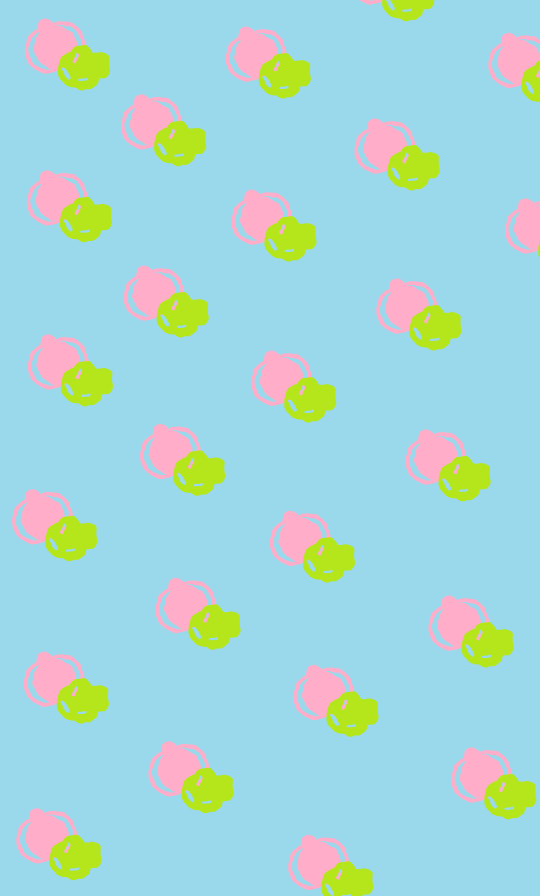
A Shadertoy shader for this pattern:

```glsl
// Scattered pairs of hand-painted pink and lime blobs on a pale blue ground.

const vec3 SKY  = vec3(0.60, 0.85, 0.92);
const vec3 PINK = vec3(1.00, 0.68, 0.79);
const vec3 LIME = vec3(0.71, 0.90, 0.11);

const float MOTIF_UNITS = 1152.0; // motif drawing units per canvas height
const float ROW_STEP = 0.18;      // vertical spacing, in canvas heights
const int COLUMNS = 5;
const int ROWS = 7;

// Random vector in [-1, 1]^2
vec2 hash2(vec2 p) {
    vec3 q = fract(p.xyx * vec3(0.1031, 0.1030, 0.0973));
    q += dot(q, q.yzx + 33.33);
    return 2.0 * fract((q.xx + q.yz) * q.zy) - 1.0;
}

float gradientNoise(vec2 p) {
    vec2 i = floor(p), f = p - i;
    vec2 u = f * f * (3.0 - 2.0 * f);
    vec2 e = vec2(1.0, 0.0);
    float low  = mix(dot(hash2(i), f), dot(hash2(i + e), f - e), u.x);
    float high = mix(dot(hash2(i + e.yx), f - e.yx), dot(hash2(i + 1.0), f - 1.0), u.x);
    return mix(low, high, u.y);
}

float disc(vec2 p, vec2 centre, float radius) {
    return length(p - centre) - radius;
}

float ring(vec2 p, vec2 centre, float radius, float halfWidth) {
    return abs(disc(p, centre, radius)) - halfWidth;
}

float capsule(vec2 p, vec2 a, vec2 b, float radius) {
    vec2 pa = p - a, ba = b - a;
    return length(pa - ba * clamp(dot(pa, ba) / dot(ba, ba), 0.0, 1.0)) - radius;
}

float roundBox(vec2 p, vec2 centre, vec2 halfSize, float radius) {
    vec2 q = abs(p - centre) - halfSize + radius;
    return length(max(q, 0.0)) + min(max(q.x, q.y), 0.0) - radius;
}

// Filled disc with loose outline loops that leave thin crescents
float pinkBlob(vec2 p) {
    float d = disc(p, vec2(1.0, 1.0), 28.0);
    d = min(d, disc(p, vec2(-12.0, -26.0), 10.0));
    d = min(d, ring(p, vec2(-9.0, 4.0), 27.5, 2.5));
    return min(d, ring(p, vec2(9.0, -3.0), 27.5, 2.5));
}

// Angular clump with a flat right side and three gaps in the paint
float limeBlob(vec2 p) {
    float d = disc(p, vec2(27.0, 29.0), 23.5);
    d = min(d, disc(p, vec2(38.0, 36.0), 20.0));
    d = min(d, disc(p, vec2(34.0, 14.0), 16.0));
    d = min(d, roundBox(p, vec2(52.0, 24.5), vec2(18.0, 16.5), 6.0));
    d = max(d, -capsule(p, vec2(11.0, 29.0), vec2(18.0, 40.0), 2.6));
    d = max(d, -capsule(p, vec2(31.0, 43.0), vec2(41.0, 41.0), 1.7));
    return max(d, -capsule(p, vec2(29.0, 11.0), vec2(25.0, 19.0), 2.5));
}

// Motif position in canvas heights, y down: staggered, drifting columns
vec2 motifCentre(float column, float row) {
    float y = 0.043 + ROW_STEP * row + 0.088 * mod(column, 2.0) + 0.008 * column;
    float x = 0.056 + 0.130 * column + 0.0012 * column * column * column;
    x += 0.0175 * column * sin(3.84 * (y - 0.482));
    return vec2(x, y) + 0.010 * hash2(vec2(column, row) + 17.0);
}

float coverage(float d, float pixel) {
    return clamp(0.5 - d / pixel, 0.0, 1.0);
}

void mainImage(out vec4 fragColor, in vec2 fragCoord) {
    vec2 uv = vec2(fragCoord.x, iResolution.y - fragCoord.y) / iResolution.y;
    float pixel = MOTIF_UNITS / iResolution.y;
    float pinkDist = 1e3, limeDist = 1e3;

    for (int c = 0; c < COLUMNS; c++) {
        for (int r = -1; r < ROWS - 1; r++) {
            vec2 p = (uv - motifCentre(float(c), float(r))) * MOTIF_UNITS;
            if (length(p - vec2(16.0, 10.0)) > 75.0) continue;

            // Uneven hand-drawn edges
            vec2 wobble = vec2(gradientNoise(p / 9.0), gradientNoise(p / 9.0 + 40.0));
            p += 2.4 * wobble;
            pinkDist = min(pinkDist, pinkBlob(p));
            limeDist = min(limeDist, limeBlob(p));
        }
    }

    vec3 colour = mix(SKY, PINK, coverage(pinkDist, pixel));
    colour = mix(colour, LIME, coverage(limeDist, pixel));
    fragColor = vec4(colour, 1.0);
}
```
